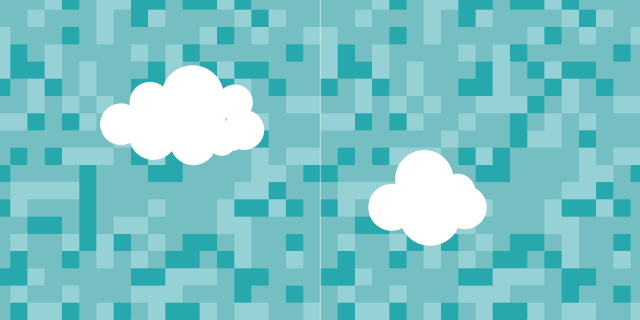
Give the GLSL for this background, as a WebGL 2 fragment shader.

```glsl
#version 300 es
precision highp float;
// Two flat white clouds over a mosaic of teal squares.
// The mosaic is a hashed grid that repeats every 19 columns, with softly
// rounded corners; each cloud is a union of circles.

uniform vec2 u_resolution;
out vec4 outColor;

const vec3 MID = vec3(0.46, 0.75, 0.76);
const vec3 LIGHT = vec3(0.59, 0.82, 0.84);
const vec3 DARK = vec3(0.15, 0.66, 0.68);

float hash(vec2 p) {
    return fract(sin(dot(p, vec2(127.1, 311.7))) * 43758.5453);
}

// Tone of a cell: 0 middle, 1 light, 2 dark
int tone(vec2 cell) {
    float h = hash(vec2(mod(cell.x, 19.0), cell.y));
    return h < 0.22 ? 2 : h < 0.50 ? 1 : 0;
}

// Mosaic colour; a corner is rounded only where both its neighbours differ
vec3 mosaic(vec2 p) {
    vec2 grid = (p - vec2(0.032, 0.0)) / 0.05385;
    vec2 cell = floor(grid);
    vec2 q = grid - cell - 0.5;
    vec2 side = sign(q);
    int t = tone(cell);
    bool corner = tone(cell + vec2(side.x, 0.0)) != t
               && tone(cell + vec2(0.0, side.y)) != t;
    float radius = 0.07;
    bool outside = length(max(abs(q) - 0.5 + radius, 0.0)) > radius;
    if (t == 0 || (corner && outside)) return MID;
    return t == 1 ? LIGHT : DARK;
}

float circle(vec2 p, float x, float y, float radius) {
    return length(p - vec2(x, y)) - radius;
}

float largeCloud(vec2 p) {
    // Crown, left to right
    float d = circle(p, 0.378, 0.612, 0.065);
    d = min(d, circle(p, 0.469, 0.680, 0.064));
    d = min(d, circle(p, 0.602, 0.698, 0.098));
    d = min(d, circle(p, 0.734, 0.680, 0.056));
    d = min(d, circle(p, 0.763, 0.594, 0.0625));
    // Body and underside
    d = min(d, circle(p, 0.602, 0.609, 0.104));
    d = min(d, circle(p, 0.479, 0.576, 0.0755));
    d = min(d, circle(p, 0.604, 0.557, 0.073));
    d = min(d, circle(p, 0.693, 0.557, 0.044));
    return min(d, circle(p, 0.727, 0.5625, 0.034));
}

float smallCloud(vec2 p) {
    float d = circle(p, 1.224, 0.352, 0.073);
    d = min(d, circle(p, 1.326, 0.440, 0.091));
    d = min(d, circle(p, 1.430, 0.401, 0.056));
    d = min(d, circle(p, 1.453, 0.352, 0.068));
    return min(d, circle(p, 1.344, 0.328, 0.096));
}

void main() {
    float pixel = 1.0 / u_resolution.y;
    vec2 p = gl_FragCoord.xy * pixel;

    // Average nine samples to smooth the cell edges
    vec3 color = vec3(0.0);
    for (int i = 0; i < 9; i++) {
        vec2 offset = vec2(i % 3 - 1, i / 3 - 1) / 3.0;
        color += mosaic(p + offset * pixel) / 9.0;
    }

    // Faint pale seam where the pattern repeats
    float seam = 1.0 - smoothstep(0.0, 0.001 + pixel, abs(p.x - 1.0014));
    color = mix(color, vec3(1.0), 0.4 * seam);

    // Clouds
    float cloud = min(largeCloud(p), smallCloud(p));
    color = mix(color, vec3(1.0), clamp(0.5 - cloud / pixel, 0.0, 1.0));

    outColor = vec4(color, 1.0);
}
```
